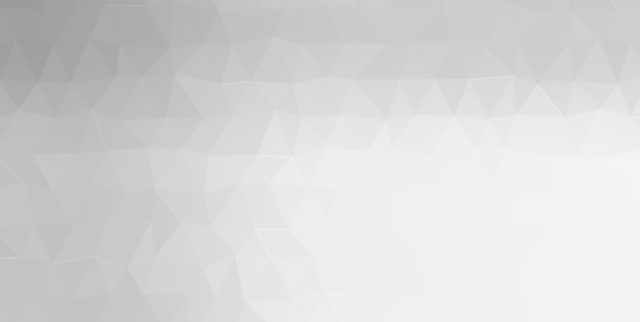
Give the GLSL for this background, as a Shadertoy shader.

```glsl
const vec2 GRID = vec2(17.7, 8.9);
const vec2 GRID_SHIFT = vec2(0.0, 0.2);

// Layered sines give repeatable variation in -1..1
float ripple(vec2 p) {
    return 0.6 * sin(p.x * 2.31 + p.y * 4.17 + 1.3 * sin(p.y * 1.7))
         + 0.4 * sin(p.x * 5.13 - p.y * 2.73 + 0.8);
}

// Smooth grey field; y runs downward
float shade(vec2 p) {
    float upper = 0.62 + 0.16 * smoothstep(0.0, 0.52, p.x) + 0.025 * p.x;
    float lower = 0.765 + 0.145 * smoothstep(0.1, 0.54, p.x) + 0.045 * p.x;
    return mix(upper, lower, smoothstep(0.08, 0.54, p.y));
}

// Staggered lattice point with jitter
vec2 vertex(vec2 id) {
    vec2 jitter = vec2(0.25 * ripple(id + 3.7), 0.2 * ripple(id.yx * 1.3 + 9.1));
    return id + vec2(0.5 * mod(id.y, 2.0), 0.0) + jitter;
}

// Signed distance to a line, positive on its inner side
float edgeSide(vec2 p, vec2 a, vec2 b) {
    vec2 e = normalize(b - a);
    return e.x * (p.y - a.y) - e.y * (p.x - a.x);
}

// Adds one facet as (weighted grey, weight)
vec2 facet(vec2 p, vec2 a, vec2 b, vec2 c, float pixel) {
    float ab = edgeSide(p, a, b);
    float inside = min(ab, min(edgeSide(p, b, c), edgeSide(p, c, a)));
    float cover = smoothstep(-pixel, pixel, inside);
    vec2 center = (a + b + c) / 3.0;
    vec2 place = (center + GRID_SHIFT) / GRID;
    vec2 here = (p + GRID_SHIFT) / GRID;

    // Facets fade away in the bright lower right
    float calm = smoothstep(0.42, 0.56, place.x) * smoothstep(0.42, 0.56, place.y);
    float grey = mix(shade(place), shade(here), 0.35);
    grey += mix(0.014, 0.002, calm) * ripple(center * 2.9);

    // Occasional pale seam
    float seam = step(0.8, ripple(center * 4.3 + 2.0)) * (1.0 - calm);
    grey += 0.04 * seam * (1.0 - smoothstep(0.0, 0.03 + pixel, abs(ab)));
    return vec2(grey, 1.0) * cover;
}

void mainImage(out vec4 fragColor, in vec2 fragCoord) {
    vec2 uv = fragCoord / iResolution.xy;
    uv.y = 1.0 - uv.y;
    vec2 p = uv * GRID - GRID_SHIFT;
    float pixel = 0.7 * GRID.y / iResolution.y;
    vec2 sum = vec2(0.0);

    // Nearby cells, two triangles each
    for (int y = -1; y <= 1; y++) {
        for (int x = -2; x <= 1; x++) {
            vec2 id = floor(p) + vec2(x, y);
            vec2 a = vertex(id);
            vec2 b = vertex(id + vec2(1.0, 0.0));
            vec2 c = vertex(id + vec2(0.0, 1.0));
            vec2 d = vertex(id + 1.0);
            bool oddRow = mod(id.y, 2.0) > 0.5;
            sum += facet(p, a, oddRow ? d : b, c, pixel);
            sum += facet(p, oddRow ? a : b, oddRow ? b : d, oddRow ? d : c, pixel);
        }
    }
    float grey = sum.y > 0.001 ? sum.x / sum.y : shade(uv);
    fragColor = vec4(vec3(grey), 1.0);
}
```
